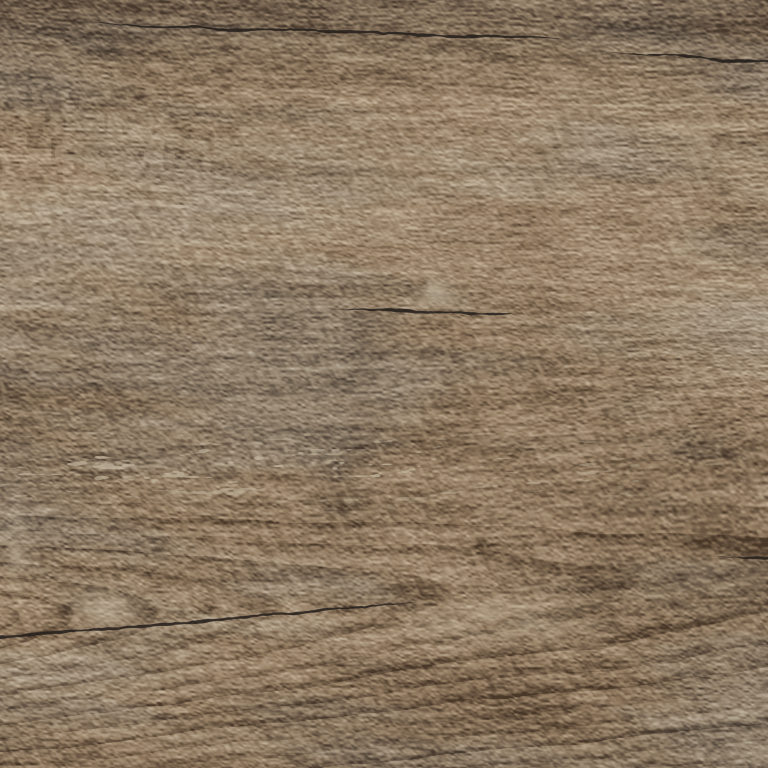
Write a Shadertoy shader that draws this texture.

```glsl
// Weathered wooden board with horizontal grain: stretched noise makes the fibres,
// parabolic contours make the growth rings, soft spots make stains and worn paint,
// and tapered wobbling lines make the cracks.

const vec3 DARK_WOOD  = vec3(0.33, 0.265, 0.205);
const vec3 MID_WOOD   = vec3(0.568, 0.485, 0.388);
const vec3 LIGHT_WOOD = vec3(0.735, 0.67, 0.58);
const vec3 WORN_PAINT = vec3(0.77, 0.72, 0.63);
const vec3 CRACK_DARK = vec3(0.13, 0.11, 0.10);
const vec3 GREY_SHIFT = vec3(-0.015, 0.010, 0.034);

float hash(vec2 p) {
    return fract(sin(dot(p, vec2(127.1, 311.7))) * 43758.5453);
}

float noise(vec2 p) {
    vec2 i = floor(p), f = fract(p);
    f = f * f * (3.0 - 2.0 * f);
    return mix(mix(hash(i), hash(i + vec2(1, 0)), f.x),
               mix(hash(i + vec2(0, 1)), hash(i + vec2(1, 1)), f.x), f.y);
}

// Layered noise centred on zero; each layer is sheared to hide the lattice
float fbm(vec2 p, int octaves) {
    float sum = 0.0, amp = 0.5;
    for (int i = 0; i < octaves; i++) {
        sum += amp * (noise(p) - 0.5);
        p = vec2(p.x + 0.35 * p.y, p.y) * 2.03 + 17.3;
        amp *= 0.6;
    }
    return sum;
}

// Soft elliptical stain
float spot(vec2 p, vec2 centre, vec2 radius) {
    vec2 d = (p - centre) / radius;
    return exp(-dot(d, d));
}

// Tapered crack from a to b with a wobbling course
float crack(vec2 p, vec2 a, vec2 b, float width, float blur) {
    float t = (p.x - a.x) / (b.x - a.x);
    float wobble = 0.009 * fbm(vec2(p.x * 16.0, a.y * 50.0), 5);
    float taper = smoothstep(0.0, 0.45, t) * smoothstep(1.0, 0.85, t);
    float w = width * taper * (0.4 + 1.1 * noise(vec2(p.x * 75.0, a.y * 90.0)));
    float d = abs(p.y - mix(a.y, b.y, t) - wobble);
    return smoothstep(w + blur, w - blur, d) * step(0.0, t) * step(t, 1.0)
         * smoothstep(0.0, 0.0007, w);
}

// Growth rings: nested parabolas whose tips point right
float growthRings(vec2 p, float count) {
    float v = p.y - 0.19 - 0.06 * p.x + 0.022 * fbm(p * vec2(5.0, 7.0), 3);
    float s = sqrt(max(p.x + 64.0 * v * v, 0.0)) + 0.05 * fbm(p * vec2(4.0, 12.0) + 4.0, 4);
    float phase = fract(s * count);
    float line = smoothstep(0.50, 0.94, phase) * smoothstep(1.0, 0.95, phase);
    return line * (0.5 + 0.5 * hash(vec2(floor(s * count), 3.0)));
}

// Fine fibres, pores and an embossed relief
float woodGrain(vec2 p) {
    float fibres = 0.46 * fbm(p * vec2(6.0, 85.0), 3);
    fibres += 0.34 * (noise(p * vec2(34.0, 270.0)) - 0.5);
    vec2 q = vec2(p.x + 0.4 * p.y, p.y);
    float pores = noise(q * vec2(170.0, 340.0) + 31.0) - 0.5;
    vec2 r = q * vec2(230.0, 280.0);
    return fibres + 0.46 * pores + 0.34 * (noise(r) - noise(r + vec2(0.3, 0.7)));
}

// Broad light and dark zones of the board
float broadTone(vec2 p) {
    float tone = 0.40 * fbm(p * vec2(1.8, 10.0) + 8.0, 4);
    tone += 0.11 * spot(p, vec2(0.40, 0.68), vec2(0.7, 0.15));
    tone += 0.11 * spot(p, vec2(0.15, 0.10), vec2(0.3, 0.10));
    tone -= 0.20 * smoothstep(0.87, 0.98, p.y);
    tone -= 0.13 * spot(p, vec2(0.90, 0.22), vec2(0.25, 0.13));
    return tone - 0.12 * spot(p, vec2(0.35, 0.32), vec2(0.5, 0.07));
}

// Dark smoky smears, broken up along the grain
float smears(vec2 p) {
    float s = spot(p, vec2(0.91, 0.425), vec2(0.07, 0.022));
    s += 0.6 * spot(p, vec2(0.45, 0.50), vec2(0.09, 0.03));
    s += 0.6 * spot(p, vec2(0.44, 0.37), vec2(0.04, 0.07));
    s += 0.6 * spot(p, vec2(0.08, 0.95), vec2(0.18, 0.022));
    s += 0.5 * spot(p, vec2(0.40, 0.78), vec2(0.10, 0.010));
    return s * clamp(0.55 + 2.2 * fbm(p * vec2(18.0, 100.0), 4), 0.0, 1.4);
}

// Pale patches where the surface is rubbed
float rubbed(vec2 p) {
    float r = spot(p, vec2(0.56, 0.617), vec2(0.030, 0.022));
    r += 0.7 * spot(p, vec2(0.66, 0.19), vec2(0.11, 0.025));
    r += 0.8 * spot(p, vec2(0.13, 0.21), vec2(0.03, 0.025));
    r += 0.7 * spot(p, vec2(0.02, 0.30), vec2(0.012, 0.07));
    return r * clamp(0.75 + 3.0 * fbm(p * vec2(35.0, 65.0), 4), 0.0, 1.2);
}

void mainImage(out vec4 fragColor, in vec2 fragCoord) {
    vec2 p = fragCoord / iResolution.xy;
    float blur = max(0.0008, 0.7 / iResolution.y);

    // Grain bends gently, rising toward the right at mid height
    float rise = 0.04 * spot(p, vec2(1.0, 0.45), vec2(0.4, 0.13));
    vec2 g = p + vec2(0.0, 0.03 * fbm(p * vec2(2.5, 4.0), 2) - rise);

    float smear = smears(g + vec2(0.0, rise));
    float rings = growthRings(p, 6.5) * smoothstep(0.39, 0.29, p.y);
    float ripples = smoothstep(0.58, 0.85, noise(p * vec2(130.0, 65.0)))
                  * spot(p, vec2(0.10, 0.82), vec2(0.25, 0.08));
    float tone = 0.515 + broadTone(g) + woodGrain(g) - 0.32 * smear - 0.34 * rings - 0.22 * ripples;

    // Small dark knots sitting on the ring lines
    for (int i = 0; i < 4; i++) {
        float k = float(i);
        vec2 centre = vec2(0.09 + 0.18 * k, 0.208 + 0.027 * step(2.5, k) * k);
        tone -= 0.5 * spot(p, centre, vec2(0.012, 0.006)) * (0.4 + 1.2 * noise(p * 190.0));
    }

    // Tone to colour, with grey weathered zones
    vec3 color = mix(DARK_WOOD, MID_WOOD, clamp(tone * 2.0, -0.2, 1.0));
    color = mix(color, LIGHT_WOOD, clamp(tone * 2.0 - 1.0, 0.0, 1.1));
    float grey = smoothstep(-0.15, 0.3, fbm(p * vec2(3.0, 9.0) + 40.0, 4)) + 0.7 * smear;
    color += GREY_SHIFT * (clamp(grey + 0.5 * smoothstep(0.85, 1.0, p.y), 0.0, 1.0) - 0.3);

    // Worn paint: rubbed patches and short pale flecks in a band
    float band = spot(p, vec2(0.35, 0.39), vec2(0.55, 0.05));
    float flecks = smoothstep(0.67, 0.80, 0.65 * noise(g * vec2(30.0, 210.0) + 9.0)
                 + 0.35 * noise(g * vec2(110.0, 300.0))) * band;
    color = mix(color, WORN_PAINT, clamp(0.55 * rubbed(p) + 0.8 * flecks, 0.0, 0.85));

    // Cracks
    float split = crack(p, vec2(0.02, 0.973), vec2(0.765, 0.947), 0.0019, blur);
    split = max(split, crack(p, vec2(0.74, 0.937), vec2(1.08, 0.913), 0.0017, blur));
    split = max(split, crack(p, vec2(0.40, 0.599), vec2(0.68, 0.591), 0.0017, blur));
    split = max(split, crack(p, vec2(-0.40, 0.140), vec2(0.58, 0.217), 0.0018, blur));
    split = max(split, crack(p, vec2(0.91, 0.274), vec2(1.10, 0.269), 0.0015, blur));
    color = mix(color, CRACK_DARK, 0.85 * split);

    fragColor = vec4(clamp(color, 0.0, 1.0), 1.0);
}
```
